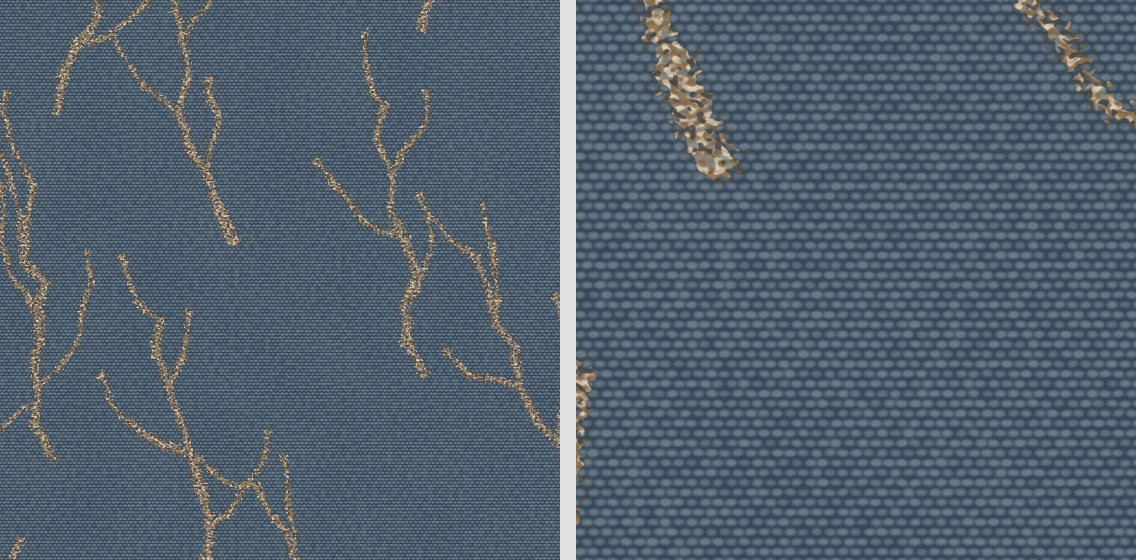
Left, the full canvas; right, a detail of the centre.
Write a WebGL 2 fragment shader that draws this pattern.

```glsl
#version 300 es
precision highp float;
// Blue woven cloth with slender, forked branches stitched in speckled gold thread.

uniform vec2 u_resolution;
out vec4 fragColor;

const vec3 BLUE_DARK  = vec3(0.215, 0.285, 0.345);
const vec3 BLUE_LIGHT = vec3(0.415, 0.475, 0.53);
const vec3 THREAD_GAP = vec3(0.29, 0.29, 0.28);
const vec3 GREY       = vec3(0.51, 0.53, 0.52);
const vec3 OCHRE      = vec3(0.56, 0.455, 0.33);
const vec3 CREAM      = vec3(0.82, 0.76, 0.67);

float hash(vec2 p) {
    vec3 q = fract(p.xyx * vec3(0.1031, 0.1030, 0.0973));
    q += dot(q, q.yzx + 33.33);
    return fract((q.x + q.y) * q.z);
}

// Unit vector at an angle measured clockwise from upright
vec2 direction(float angle) {
    return vec2(sin(angle), cos(angle));
}

float cornerSlope(vec2 corner, vec2 offset) {
    return dot(direction(6.2832 * hash(corner)), offset);
}

// Gradient noise, roughly -0.6 to 0.6
float gradientNoise(vec2 p) {
    vec2 i = floor(p), f = fract(p);
    vec2 u = f * f * (3.0 - 2.0 * f);
    vec2 e = vec2(1.0, 0.0);
    float low  = mix(cornerSlope(i, f), cornerSlope(i + e, f - e), u.x);
    float high = mix(cornerSlope(i + e.yx, f - e.yx), cornerSlope(i + 1.0, f - 1.0), u.x);
    return mix(low, high, u.y);
}

float segmentDistance(vec2 p, vec2 a, vec2 b) {
    vec2 ab = b - a;
    return length(p - a - ab * clamp(dot(p - a, ab) / dot(ab, ab), 0.0, 1.0));
}

// Curved twig with knots at its joints and a bud at its tip
float twigDistance(vec2 p, vec2 start, float heading, float bend, float len, float radius, float seed) {
    const int STEPS = 5;
    float d = 1.0;
    for (int i = 0; i < STEPS; i++) {
        float t = float(i) / float(STEPS);
        float angle = heading + bend * t + 0.5 * (hash(vec2(seed, float(i))) - 0.5);
        vec2 end = start + direction(angle) * len / float(STEPS);
        float r = radius * mix(1.0, 0.7, t);
        d = min(d, segmentDistance(p, start, end) - r);
        d = min(d, length(p - end) - 1.3 * r);
        start = end;
    }
    return min(d, length(p - start) - 1.5 * radius);
}

// Wandering stem that throws twigs to alternate sides
float treeDistance(vec2 p, vec2 root, float lean, float height, float seed) {
    const int STEPS = 8;
    float d = 1.0;
    for (int i = 0; i < STEPS; i++) {
        float t = float(i) / float(STEPS);
        float chance = hash(vec2(float(i) + 7.0, seed));
        float angle = lean + 0.9 * (chance - 0.5);
        vec2 end = root + direction(angle) * height / float(STEPS);
        float r = mix(0.0075, 0.005, t);
        d = min(d, segmentDistance(p, root, end) - r);
        d = min(d, length(p - end) - 1.4 * r);
        if (i % 2 == 1) {
            float side = i % 4 == 1 ? 1.0 : -1.0;
            float len = mix(0.17, 0.29, hash(vec2(seed, chance * 90.0))) * (1.0 - 0.35 * t);
            d = min(d, twigDistance(p, end, angle + 0.75 * side, -0.7 * side, len, 0.0047, seed + float(i)));
        }
        root = end;
    }
    return d;
}

// Trees on a staggered, jittered lattice
float groveDistance(vec2 p, vec2 spacing, float height) {
    float d = 1.0;
    for (int column = -1; column <= 3; column++) {
        for (int row = -2; row <= 1; row++) {
            vec2 cell = vec2(column, row);
            float seed = 100.0 * hash(cell + 19.0);
            float stagger = fract(cell.x * 0.62 + 0.3);
            vec2 root = spacing * (cell + vec2(0.36, stagger));
            root.x += 0.06 * (hash(cell + 41.0) - 0.5);
            float lean = 0.9 * (hash(cell + 63.0) - 0.5);
            if (length(p - root - 0.6 * height * direction(lean)) < 0.5)
                d = min(d, treeDistance(p, root, lean, height, seed));
        }
    }
    return d;
}

// Brick-laid rows of small raised threads: 0 in the gaps, 1 on top
float weaveHeight(vec2 p, vec2 count) {
    vec2 uv = p * count;
    uv.x += 0.5 * mod(floor(uv.y), 2.0);
    vec2 q = fract(uv) - 0.5;
    return smoothstep(0.62, 0.12, length(q * vec2(0.9, 1.1)));
}

void main() {
    vec2 p = gl_FragCoord.xy / u_resolution.y;

    // Cloth
    float weave = weaveHeight(p, vec2(128.0, 170.0));
    float slub = 0.5 * gradientNoise(p * vec2(110.0, 170.0)) + 0.1 * gradientNoise(p * 9.0);
    vec3 color = mix(BLUE_DARK, BLUE_LIGHT, clamp(weave + slub - 0.03, 0.0, 1.0));

    // Branch outline, bent and frayed by noise
    vec2 warp = vec2(gradientNoise(p * 14.0), gradientNoise(p * 14.0 + 50.0));
    float d = groveDistance(p + 0.016 * warp, vec2(0.31, 0.62), 0.5);
    d += 0.004 * gradientNoise(p * 38.0) + 0.011 * gradientNoise(p * vec2(205.0, 245.0));
    float edge = max(0.0016, 0.7 / u_resolution.y);
    float coverage = smoothstep(edge, -edge, d);
    float fringe = 0.75 * smoothstep(0.0045, 0.0, d);

    // Gold thread, speckled stitch by stitch
    float tone = gradientNoise(p * vec2(200.0, 245.0) + 31.0);
    float ash = gradientNoise(p * vec2(180.0, 235.0) + 113.0);
    float gap = gradientNoise(p * vec2(195.0, 250.0) + 77.0);
    vec3 thread = mix(OCHRE, CREAM, smoothstep(-0.1, 0.25, tone));
    thread = mix(thread, GREY, 0.85 * smoothstep(0.05, 0.25, ash));
    thread = mix(thread, THREAD_GAP, 0.9 * smoothstep(0.08, 0.3, gap));
    thread *= mix(0.9, 1.06, weave);

    color = mix(color, THREAD_GAP * mix(0.95, 1.2, weave), fringe);
    fragColor = vec4(mix(color, thread, coverage), 1.0);
}
```
